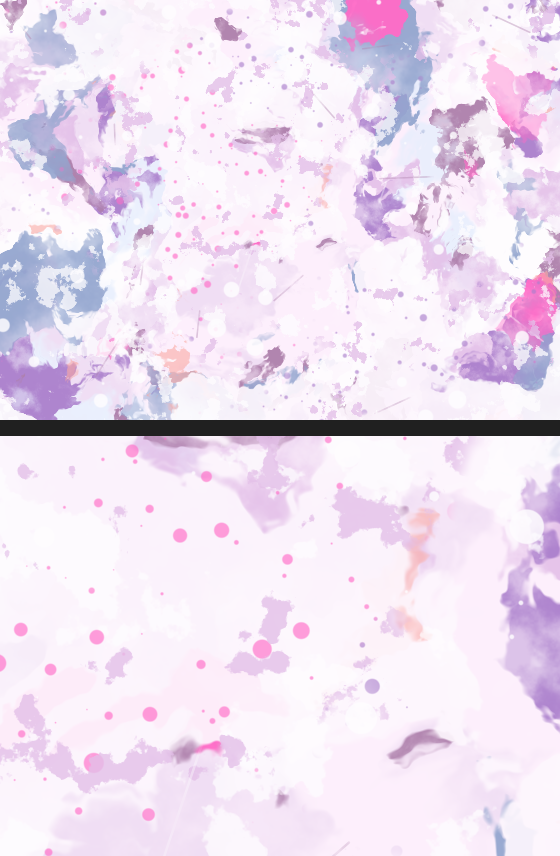
Top, the full canvas; bottom, a detail of the centre.
A WebGL 1 fragment shader for this background:

```glsl
precision highp float;
// Pastel grunge: torn washes of pink, violet and slate paint under white splashes.

uniform vec2 u_resolution;

const vec3 WHITE = vec3(0.995, 0.99, 0.998);
const vec3 BLUSH = vec3(0.99, 0.93, 0.985);
const vec3 ICE = vec3(0.90, 0.93, 0.99);
const vec3 LILAC = vec3(0.94, 0.87, 0.955);
const vec3 ORCHID = vec3(0.89, 0.75, 0.91);
const vec3 VIOLET = vec3(0.67, 0.50, 0.80);
const vec3 MAUVE = vec3(0.68, 0.50, 0.67);
const vec3 SLATE = vec3(0.58, 0.65, 0.81);
const vec3 PINK = vec3(1.0, 0.42, 0.78);
const vec3 CORAL = vec3(0.98, 0.66, 0.64);
const float EDGE = 0.012;          // softness of torn paint edges
const float WARP = 0.22;           // bending of the paint shapes
const float BORDER_BOOST = 0.045;  // extra strong paint near the border
const float DROP_GRID = 34.0;      // droplet cells per canvas height
const int SCRATCHES = 18;

float hash(vec2 p) {
  vec3 q = fract(vec3(p.xyx) * 0.1031);
  q += dot(q, q.yzx + 33.33);
  return fract((q.x + q.y) * q.z);
}

vec2 hash2(vec2 p) {
  return vec2(hash(p), hash(p + 57.3));
}

float noise(vec2 p) {
  vec2 i = floor(p);
  vec2 f = fract(p);
  f = f * f * (3.0 - 2.0 * f);
  return mix(mix(hash(i), hash(i + vec2(1.0, 0.0)), f.x),
             mix(hash(i + vec2(0.0, 1.0)), hash(i + 1.0), f.x), f.y);
}

float fbm(vec2 p) {
  float sum = 0.0;
  float amp = 0.46;
  for (int i = 0; i < 6; i++) {
    sum += amp * noise(p);
    p = mat2(1.6, 1.2, -1.2, 1.6) * p + 7.7;
    amp *= 0.55;
  }
  return sum;
}

// Coverage of one torn layer; a higher level leaves less paint.
float paint(vec2 p, float scale, float seed, float level, float soft) {
  float n = fbm(p * scale + seed * vec2(17.3, 9.1));
  return smoothstep(level - soft, level + soft, n);
}

// Round droplets of random size, one per grid cell.
float droplets(vec2 p, float grid, float seed, float px) {
  vec2 cell = floor(p * grid);
  float cover = 0.0;
  for (int y = -1; y <= 1; y++) {
    for (int x = -1; x <= 1; x++) {
      vec2 id = cell + vec2(float(x), float(y));
      vec2 center = (id + hash2(id + seed)) / grid;
      float radius = 0.3 * pow(hash(id + seed + 21.0), 5.0) / grid;
      float d = length(p - center) - radius;
      cover = max(cover, (1.0 - smoothstep(-px, px, d)) * step(px, radius * 2.0));
    }
  }
  return cover;
}

float segment(vec2 p, vec2 a, vec2 b) {
  vec2 ab = b - a;
  return length(p - a - ab * clamp(dot(p - a, ab) / dot(ab, ab), 0.0, 1.0));
}

void main() {
  float px = 1.0 / u_resolution.y;
  vec2 p = gl_FragCoord.xy * px;
  vec2 uv = gl_FragCoord.xy / u_resolution;
  vec2 q = p + WARP * (vec2(fbm(p * 4.0 + 3.1), fbm(p * 4.0 + 41.7)) - 0.5);
  float boost = BORDER_BOOST * (2.0 * smoothstep(0.2, 0.65, length(uv - 0.5)) - 0.8);
  float mottle = smoothstep(0.28, 0.62, fbm(p * 20.0));
  float cloud = smoothstep(0.3, 0.65, fbm(p * 6.0 + 80.0));

  // Pale washes
  vec3 color = mix(WHITE, BLUSH, 0.85 * paint(q, 2.6, 1.0, 0.48, 0.06));
  color = mix(color, ICE, 0.8 * paint(q, 3.0, 2.0, 0.60, 0.03));
  color = mix(color, LILAC, (0.5 + 0.5 * mottle) * paint(q, 4.0, 3.0, 0.51, 0.03));
  color = mix(color, ORCHID, (0.3 + 0.6 * mottle) * paint(q, 5.0, 4.0, 0.575, EDGE));

  // Strong torn patches
  float body = 0.4 + 0.55 * mottle;
  color = mix(color, VIOLET, body * paint(q, 5.0, 5.0, 0.645 - boost, EDGE));
  color = mix(color, MAUVE, body * paint(q, 6.5, 6.0, 0.67 - boost, EDGE));
  color = mix(color, SLATE, (0.45 + 0.5 * cloud) * paint(q, 4.6, 7.0, 0.645 - boost, EDGE));
  color = mix(color, PINK, (0.4 + 0.55 * cloud) * paint(q, 5.2, 8.0, 0.66 - boost, EDGE));
  color = mix(color, CORAL, 0.6 * paint(q, 7.0, 9.0, 0.73, EDGE));

  // White splashes that cut the patches into crescents, and fine chips
  float splash = paint(q, 4.2, 10.0, 0.55, EDGE);
  color = mix(color, mix(WHITE, BLUSH, 0.4 * cloud), 0.92 * splash);
  color = mix(color, WHITE, 0.75 * paint(p, 17.0, 11.0, 0.63, 0.02));

  // Spatter gathered in clusters
  float cluster = paint(p, 3.5, 12.0, 0.53, 0.05);
  vec3 ink = mix(VIOLET, PINK, smoothstep(0.45, 0.55, noise(p * 5.0 + 9.0)));
  color = mix(color, ink, 0.65 * cluster * droplets(p, DROP_GRID, 5.0, px));
  color = mix(color, ORCHID, 0.8 * cluster * paint(p, 26.0, 13.0, 0.66, 0.02));
  color = mix(color, WHITE, 0.85 * droplets(p, DROP_GRID * 0.4, 90.0, px));

  // Thin scratches
  for (int i = 0; i < SCRATCHES; i++) {
    vec2 id = vec2(float(i), 3.0);
    vec2 start = hash2(id) * vec2(u_resolution.x * px, 1.0);
    float angle = 6.283 * hash(id + 14.0);
    vec2 end = start + (0.04 + 0.1 * hash(id + 31.0)) * vec2(cos(angle), sin(angle));
    float line = 1.0 - smoothstep(0.0005, 0.0005 + 1.2 * px, segment(p, start, end));
    color = mix(color, mix(MAUVE, WHITE, step(0.5, hash(id + 8.0))), 0.4 * line * mottle);
  }
  gl_FragColor = vec4(color, 1.0);
}
```
